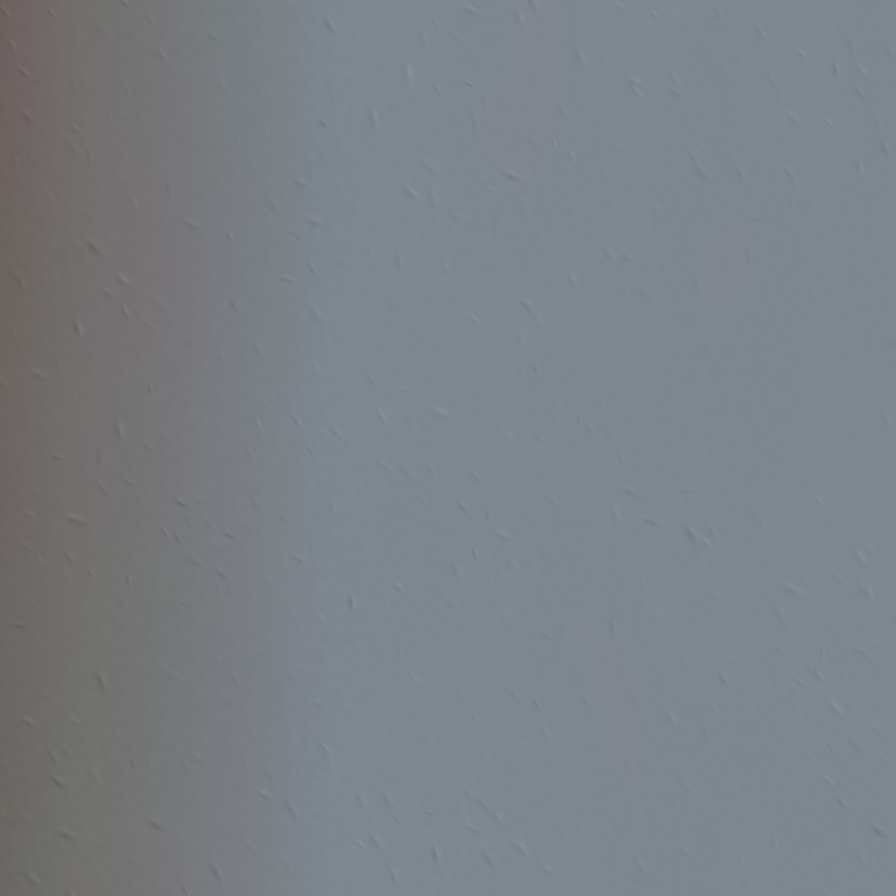
A WebGL 2 fragment shader for this texture:

```glsl
#version 300 es
precision highp float;
// A matte blue-grey painted wall that falls into warm shade at the left edge.
// A horizontal colour ramp carries faint tint drifts, a fine slanted relief of
// gradient noise, and scattered short embossed nicks placed on a jittered grid.

uniform vec2 u_resolution;
out vec4 fragColor;

// Colour ramp, from the left edge to the open wall
const vec3 EDGE_RED   = vec3(0.422, 0.366, 0.355);
const vec3 EDGE_OLIVE = vec3(0.408, 0.392, 0.372);
const vec3 WARM_GREY  = vec3(0.450, 0.445, 0.442);
const vec3 MID_GREY   = vec3(0.468, 0.480, 0.500);
const vec3 WALL_BLUE  = vec3(0.490, 0.530, 0.560);
const vec3 RAMP_STOPS = vec3(0.13, 0.24, 0.40);

// Tint drifts
const vec2  DRIFT_SCALE  = vec2(6.0, 2.2);
const float DRIFT_AMOUNT = 0.013;

// Relief and nicks
const float SLANT         = -0.95;   // main direction, radians
const float SLANT_SPREAD  = 0.75;
const vec2  RELIEF_SCALE  = vec2(62.0, 125.0);
const float RELIEF_AMOUNT = 0.011;
const float NICK_CELLS    = 32.0;
const float NICK_CHANCE   = 0.52;
const float NICK_LENGTH   = 0.0065;
const float NICK_WIDTH    = 0.0026;
const float NICK_AMOUNT   = 0.050;

uint scramble(uint n) {
    n = (n ^ (n >> 16)) * 0x7feb352du;
    n = (n ^ (n >> 15)) * 0x846ca68bu;
    return n ^ (n >> 16);
}

float hash(vec2 cell, uint seed) {
    uvec2 c = uvec2(ivec2(cell) + 4096);
    return float(scramble(c.x + scramble(c.y + scramble(seed))) >> 8) / 16777216.0;
}

vec2 gradientAt(vec2 cell, uint seed) {
    float a = 6.28319 * hash(cell, seed);
    return vec2(cos(a), sin(a));
}

// Gradient noise, about -0.7 to 0.7
float gradientNoise(vec2 p, uint seed) {
    vec2 i = floor(p), f = p - i;
    vec2 w = f * f * f * (f * (f * 6.0 - 15.0) + 10.0);
    vec2 o = vec2(0.0, 1.0);
    float a = dot(gradientAt(i, seed), f);
    float b = dot(gradientAt(i + o.yx, seed), f - o.yx);
    float c = dot(gradientAt(i + o.xy, seed), f - o.xy);
    float d = dot(gradientAt(i + o.yy, seed), f - o.yy);
    return mix(mix(a, b, w.x), mix(c, d, w.x), w.y);
}

// Coordinates along and across a direction
vec2 turn(vec2 p, float angle) {
    float c = cos(angle), s = sin(angle);
    return vec2(c * p.x + s * p.y, c * p.y - s * p.x);
}

vec3 wallColour(vec2 uv) {
    float redness = smoothstep(0.2, 0.75, uv.y + 0.5 * gradientNoise(vec2(3.0, 5.0 * uv.y), 1u));
    float x = uv.x + 0.02 * gradientNoise(uv * vec2(2.0, 3.0), 2u);
    vec3 col = mix(EDGE_OLIVE, EDGE_RED, redness);
    col = mix(col, WARM_GREY, smoothstep(-0.05, RAMP_STOPS.x, x));
    col = mix(col, MID_GREY, clamp((x - RAMP_STOPS.x) / (RAMP_STOPS.y - RAMP_STOPS.x), 0.0, 1.0));
    col = mix(col, WALL_BLUE, smoothstep(RAMP_STOPS.y - 0.04, RAMP_STOPS.z, x));
    // Slow shifts between violet and green
    float drift = gradientNoise(uv * DRIFT_SCALE, 3u) + 0.5 * gradientNoise(uv * DRIFT_SCALE * 2.3, 4u);
    return col + DRIFT_AMOUNT * drift * vec3(-0.8, 0.7, -0.1);
}

// Short strokes, each lit on one flank and shaded on the other
float nicks(vec2 uv) {
    vec2 home = floor(uv * NICK_CELLS);
    float sum = 0.0;
    for (int j = -1; j <= 1; j++) {
        for (int i = -1; i <= 1; i++) {
            vec2 cell = home + vec2(i, j);
            vec2 centre = (cell + vec2(hash(cell, 11u), hash(cell, 12u))) / NICK_CELLS;
            float crowding = 0.5 * gradientNoise(centre * 6.0, 13u);
            float present = step(hash(cell, 14u), NICK_CHANCE + crowding);
            float angle = SLANT + SLANT_SPREAD * (hash(cell, 15u) + hash(cell, 16u) - 1.0);
            float size = mix(0.55, 1.15, hash(cell, 17u));
            vec2 q = turn(uv - centre, angle) / (size * vec2(NICK_LENGTH, NICK_WIDTH));
            q.y += 0.25 * q.x * q.x * (hash(cell, 18u) - 0.5);
            float strength = mix(0.15, 1.0, pow(hash(cell, 19u), 2.5));
            float flank = q.y + mix(-0.5, 0.35, hash(cell, 20u));
            sum += present * strength * flank * exp(-0.5 * dot(q, q));
        }
    }
    return sum;
}

void main() {
    vec2 uv = gl_FragCoord.xy / u_resolution;
    vec3 col = wallColour(uv);

    // Fine slanted grain, stronger in patches
    vec2 slanted = turn(uv, SLANT);
    float patches = 0.75 + 0.7 * gradientNoise(uv * 7.0, 21u);
    float relief = gradientNoise(slanted * RELIEF_SCALE, 22u)
                 + 0.5 * gradientNoise(uv * 105.0, 23u);

    float contrast = mix(1.15, 0.85, uv.x);
    col += contrast * (RELIEF_AMOUNT * patches * relief + NICK_AMOUNT * nicks(uv));
    fragColor = vec4(col, 1.0);
}
```
